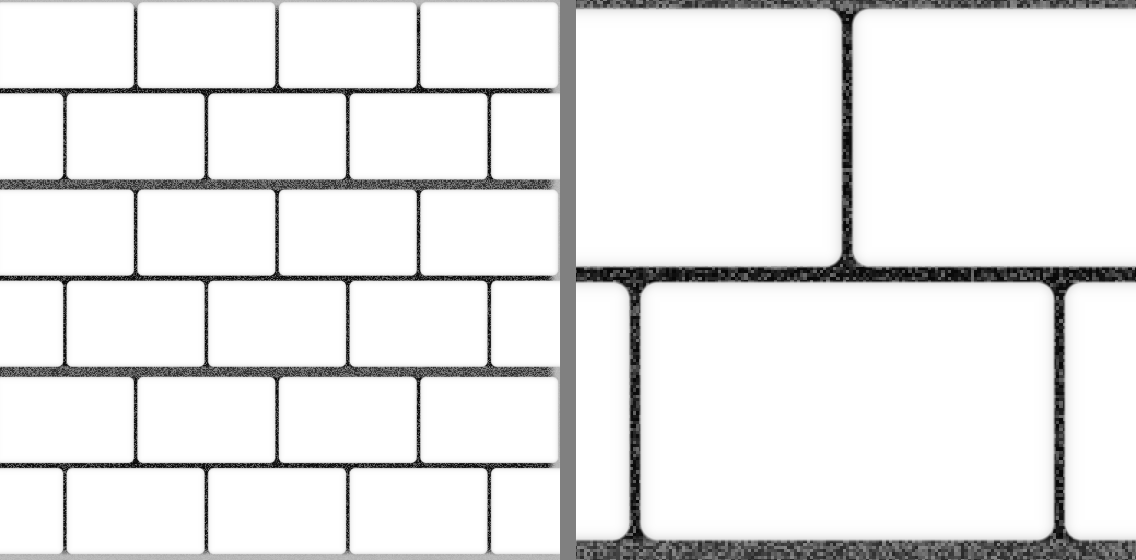
Left: the whole. Right: its middle third, enlarged.
A Shadertoy shader for this pattern:

```glsl
// White rounded bricks in running bond, with speckled dark grout that pales at the borders.

float hash(vec2 p) {
    vec3 q = fract(vec3(p.xyx) * 0.1031);
    q += dot(q, q.yzx + 33.33);
    return fract((q.x + q.y) * q.z);
}

float roundedBox(vec2 p, vec2 halfSize, float radius) {
    vec2 q = abs(p) - halfSize + radius;
    return length(max(q, 0.0)) + min(max(q.x, q.y), 0.0) - radius;
}

// Offset from the nearest repeat centre
vec2 centred(vec2 p, vec2 period) {
    return mod(p + 0.5 * period, period) - 0.5 * period;
}

// Signed distance to the two alternating courses
float brickDistance(vec2 p, vec2 period) {
    float d = 1.0;
    for (int course = 0; course < 2; course++) {
        vec2 centre = vec2(0.1159, 0.0807) + float(course) * vec2(0.5 * period.x, 0.1628);
        d = min(d, roundedBox(centred(p - centre, period), vec2(0.1233, 0.0770), 0.0105));
    }
    return d;
}

void mainImage(out vec4 fragColor, in vec2 fragCoord) {
    vec2 uv = fragCoord / iResolution.xy;
    vec2 p = vec2(uv.x, 1.0 - uv.y);
    vec2 period = vec2(0.2526, 0.3346);
    float d = brickDistance(p, period);

    // Grout: narrow joints are nearly black, every second bed is wide and grey
    float grain = hash(floor(uv * 512.0));
    float bedOffset = abs(centred(p - vec2(0.0, 0.3298), period).y);
    float wideBed = 1.0 - smoothstep(0.008, 0.012, bedOffset);
    float grout = mix(0.03 + 0.40 * grain * grain, 0.15 + 0.38 * grain, wideBed);

    // Pale fade at the top, bottom and right borders
    float border = min(min(p.y, 1.0 - p.y), 1.0 - p.x);
    grout = mix(grout, 0.70 + 0.04 * grain, 1.0 - smoothstep(0.006, 0.025, border));

    // Brick face with a faint soft shadow along its rim
    float brick = 1.0 - 0.14 * exp(min(d, 0.0) / 0.0028);

    float aa = max(0.0011, 0.8 / iResolution.y);
    fragColor = vec4(vec3(mix(brick, grout, smoothstep(-aa, aa, d))), 1.0);
}
```
